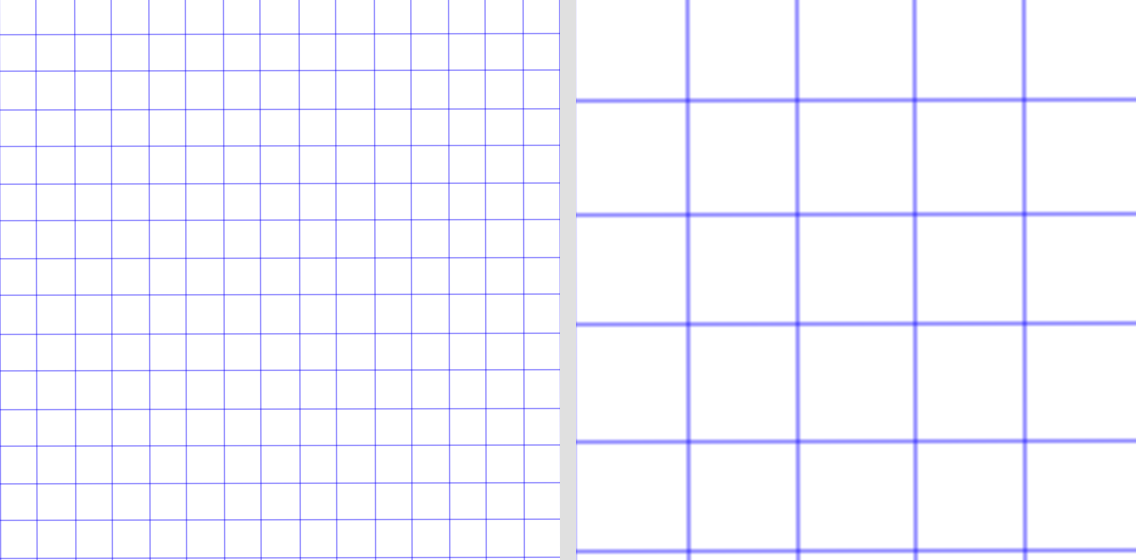
Left: the whole. Right: its middle third, enlarged.
A Shadertoy shader for this pattern:

```glsl
const float TAU = 6.2831853;
const float CELL = 0.066895;       // mean line spacing
const float TILT = 0.0022;         // slight rotation of the sheet
const float LINE_REACH = 0.0025;   // distance at which a line fades out
const vec2 FIRST_LINE = vec2(0.0008, 0.0617);
const vec3 PAPER = vec3(1.0);
const vec3 INK = vec3(0.58, 0.56, 1.0);

// Uneven ruling: odd lines sit early, pairs drift over a cycle of eight.
float lineOffset(float index) {
    float odd = mod(index, 2.0);
    float drift = 0.00103 * sin(TAU * (index - odd) / 8.0 + 0.32);
    return drift - 0.00176 * odd;
}

float lineDistance(float coord, float first, float cell) {
    float index = round((coord - first) / cell);
    return abs(coord - first - index * cell - lineOffset(index));
}

// Soft stroke that keeps its total ink when thinner than a pixel.
float stroke(float dist, float reach, float pixel) {
    float soft = max(reach, pixel);
    return reach / soft * (1.0 - smoothstep(0.0, soft, dist));
}

vec2 tilt(vec2 p, float angle) {
    return p + angle * vec2(p.y, -p.x);
}

void mainImage(out vec4 fragColor, in vec2 fragCoord) {
    float pixel = 1.0 / iResolution.y;
    vec2 sheet = tilt(fragCoord * pixel, TILT);

    // Columns are ruled from the left, rows from the top.
    float column = stroke(lineDistance(sheet.x, FIRST_LINE.x, CELL), LINE_REACH, pixel);
    float row = stroke(lineDistance(1.0 - sheet.y, FIRST_LINE.y, CELL), LINE_REACH, pixel);

    // Translucent ink darkens where lines cross.
    vec3 color = PAPER * mix(vec3(1.0), INK, column) * mix(vec3(1.0), INK, row);
    fragColor = vec4(color, 1.0);
}
```
